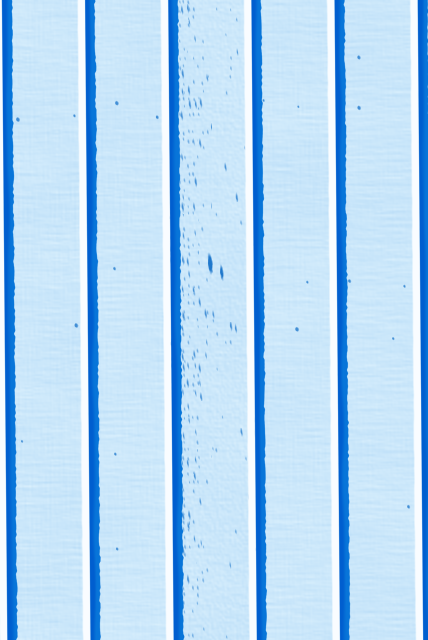
This texture is drawn by a Shadertoy shader. Its source:

```glsl
// Pale blue painted boards with white lit edges, deep blue gaps, saw marks and chipped paint.
#define PITCH 0.1943      // board spacing, in canvas widths
#define FIRST_GAP 0.0045  // left side of the first gap at the top
#define LEAN 0.0127       // sideways drift from top to bottom
#define GAP 0.0232        // width of the dark gap
#define EDGE 0.0175       // width of the white edge
#define RAGGED 0.0030     // roughness of the gap's right side
#define GRAIN 0.85        // strength of the wood relief
#define ROUGH_BOARD 2.0   // index of the most weathered board

const vec3 PAINT = vec3(0.82, 0.92, 0.985);
const vec3 PAINT_SHADE = vec3(0.70, 0.85, 0.965);
const vec3 LIT_EDGE = vec3(0.975, 0.99, 1.0);
const vec3 GAP_LIGHT = vec3(0.03, 0.46, 0.85);
const vec3 GAP_DARK = vec3(0.0, 0.37, 0.81);
const vec3 CHIP = vec3(0.12, 0.47, 0.80);

float hash(vec2 p) {
    vec3 q = fract(p.xyx * vec3(0.1031, 0.1030, 0.0973));
    q += dot(q, q.yzx + 33.33);
    return fract((q.x + q.y) * q.z);
}

float noise(vec2 p) {
    vec2 i = floor(p), f = fract(p);
    f *= f * (3.0 - 2.0 * f);
    return mix(mix(hash(i), hash(i + vec2(1, 0)), f.x),
               mix(hash(i + vec2(0, 1)), hash(i + vec2(1, 1)), f.x), f.y);
}

// Coverage of a region whose signed distance is d
float cover(float d, float px) {
    return 1.0 - smoothstep(-0.75 * px, 0.75 * px, d);
}

// Tapered vertical sliver with a wavering outline
float sliver(vec2 p, vec2 size, float px) {
    p.x += 0.5 * size.x * (noise(p * 160.0 + 40.0) - 0.5) + 0.12 * p.y;
    return cover((length(p / size) - 1.0) * size.x, px);
}

// One randomly placed sliver per cell, kept with the given chance
float chips(vec2 p, vec2 cell, vec2 size, float chance, float px) {
    vec2 id = floor(p / cell);
    float pick = hash(id + 17.0);
    vec2 centre = (id + 0.3 + 0.4 * vec2(hash(id + 3.0), hash(id + 71.0))) * cell;
    float scale = 0.5 + 0.6 * hash(id + 131.0);
    return step(pick, chance) * sliver(p - centre, size * scale, px);
}

// Surface height: horizontal saw marks, vertical fibres, fine pores
float relief(vec2 p, float board, float rough) {
    vec2 q = p + vec2(board * 7.3, board * 3.1);
    q.y += 0.004 * noise(q * vec2(14.0, 5.0));
    float saw = noise(q * vec2(16.0, 125.0)) + 0.5 * noise(q * vec2(45.0, 230.0));
    float fibre = noise(q * vec2(190.0, 22.0));
    float pores = noise(q * vec2(170.0, 150.0));
    float fibreAmount = 0.2 + 0.35 * hash(vec2(board, 9.0));
    return saw * (1.0 - 0.4 * rough) + fibre * fibreAmount + pores * (0.3 + 0.6 * rough);
}

void mainImage(out vec4 fragColor, in vec2 fragCoord) {
    float px = 1.0 / iResolution.x;
    vec2 p = fragCoord * px;
    float height = iResolution.y * px;

    // Board index and position measured from the nearest gap centre
    float along = p.x - FIRST_GAP - LEAN * (1.0 - p.y / height);
    float board = floor(along / PITCH);
    float inBoard = along - board * PITCH;
    float fromGap = mod(along - 0.5 * GAP + 0.5 * PITCH, PITCH) - 0.5 * PITCH;
    float rough = 1.0 - step(0.5, abs(board - ROUGH_BOARD));

    // Painted wood, lit from the upper right
    float h = relief(p, board, rough);
    float slope = h - relief(p + vec2(0.0025, 0.004), board, rough);
    float broad = noise(p * vec2(5.0, 9.0) + board * 5.0) - 0.5;
    float shade = 0.25 + GRAIN * (0.55 * slope + 0.18 * (0.9 - h)) + 0.2 * broad;
    vec3 col = mix(PAINT, PAINT_SHADE, clamp(shade, -0.35, 1.2));

    // Stray nicks everywhere, dense flakes on the weathered board
    float flakeChance = mix(0.5, 0.04, smoothstep(0.02, 0.11, inBoard))
                      * (0.4 + 0.9 * noise(p * vec2(3.0, 4.0)));
    float worn = 0.8 * chips(p, vec2(0.11, 0.13), vec2(0.0035, 0.0045), 0.22, px);
    worn = max(worn, rough * 0.75 * chips(p, vec2(0.014, 0.031), vec2(0.0021, 0.008), flakeChance, px));
    worn = max(worn, rough * 0.5 * chips(p + 0.4, vec2(0.011, 0.019), vec2(0.0018, 0.004), flakeChance, px));

    // Two deep gouges in the weathered board
    for (int i = 0; i < 2; i++) {
        float n = float(i);
        vec2 centre = vec2(0.491 + 0.027 * n, height * (0.588 - 0.014 * n));
        worn = max(worn, rough * sliver(p - centre, vec2(0.0048, 0.021) * (1.0 - 0.3 * n), px));
    }
    col = mix(col, CHIP, worn);

    // Bright edge on the left of each gap
    float edgeWaver = 0.0012 * (noise(vec2(board, p.y * 40.0)) - 0.5);
    float edgeDist = abs(fromGap + 0.5 * (GAP + EDGE) + edgeWaver) - 0.5 * EDGE;
    col = mix(col, LIT_EDGE, cover(edgeDist, 1.5 * px));

    // Gap with a clean left side and a ragged right side
    float fray = noise(vec2(board * 9.0, p.y * 130.0)) + 0.6 * noise(vec2(board * 5.0, p.y * 35.0)) - 0.8;
    float gapDist = max(-fromGap - 0.5 * GAP, fromGap - 0.5 * GAP - RAGGED * fray);
    float depth = smoothstep(-0.25, 0.25, fromGap / GAP + 0.3 * (noise(p * vec2(60.0, 8.0)) - 0.5));
    col = mix(col, mix(GAP_DARK, GAP_LIGHT, depth), cover(gapDist, px));

    fragColor = vec4(clamp(col, 0.0, 1.0), 1.0);
}
```
